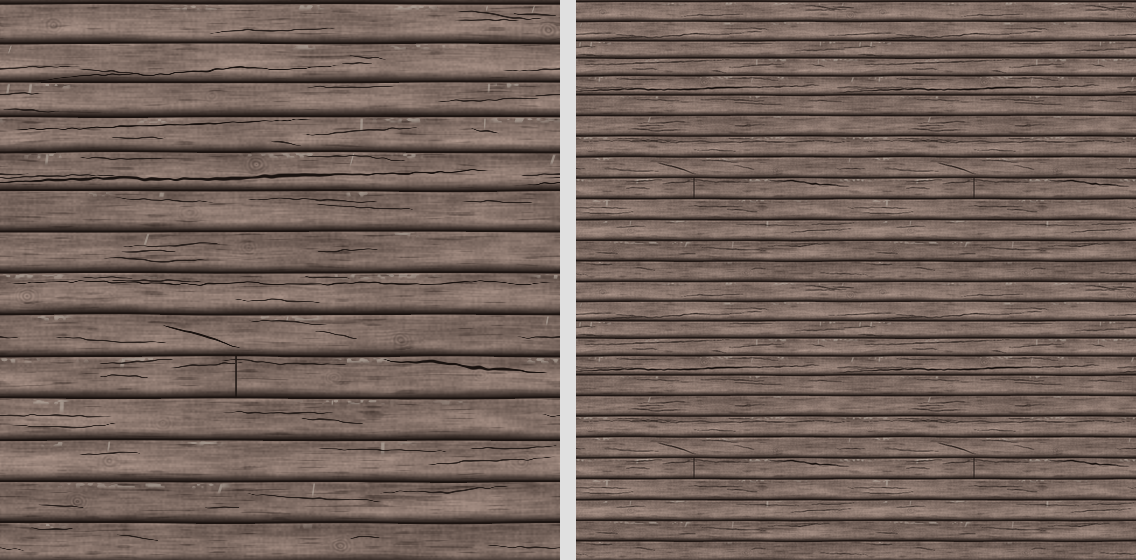
Left, the tile; right, the same tile 2 across and 2 down.
A three.js fragment shader for this texture:

```glsl
// Weathered brown horizontal log siding: 14 boards with grain, cracks, knots and chips.
varying vec2 vUv;

const float BOARDS = 14.0;
const vec3 SHADOW = vec3(0.14, 0.10, 0.085);
const vec3 WOOD = vec3(0.62, 0.535, 0.495);
const vec3 CHIP = vec3(0.70, 0.66, 0.62);

float hash(vec2 p) {
  vec3 q = fract(p.xyx * vec3(0.1031, 0.1030, 0.0973));
  q += dot(q, q.yzx + 33.33);
  return fract((q.x + q.y) * q.z);
}

// Value noise that wraps after "period" cells.
float noise(vec2 p, vec2 period) {
  vec2 i = floor(p), f = fract(p);
  f = f * f * (3.0 - 2.0 * f);
  vec2 a = mod(i, period), b = mod(i + 1.0, period);
  return mix(mix(hash(a), hash(vec2(b.x, a.y)), f.x),
             mix(hash(vec2(a.x, b.y)), hash(b), f.x), f.y);
}

// Noise on one board: wraps across, seeded by board.
float boardNoise(vec2 p, vec2 freq, float seed) {
  return noise(p * freq + vec2(0.0, 40.0 + seed * 53.0), vec2(freq.x, 2000.0));
}

// Signed horizontal distance around the wrap.
float wrapDist(float x, float center) {
  return fract(x - center + 0.5) - 0.5;
}

// Seam depth below the first seam; the upper boards are a little narrower.
float seam(float k) {
  float u = k / BOARDS;
  return u - 0.022 * smoothstep(0.1, 0.33, u) * (1.0 - smoothstep(0.35, 1.0, u));
}

// Tapered, wandering crack; p.y is the depth below the board top.
float crack(vec2 p, vec2 center, float halfLen, float slope, float width, float seed) {
  float dx = wrapDist(p.x, center.x);
  float path = center.y + slope * dx
    + 0.007 * (boardNoise(vec2(p.x, 0.0), vec2(14.0, 1.0), seed) - 0.5)
    + 0.003 * (boardNoise(vec2(p.x, 0.0), vec2(70.0, 1.0), seed + 3.0) - 0.5);
  float taper = max(0.0, 1.0 - dx * dx / (halfLen * halfLen));
  float w = width * taper * (0.45 + boardNoise(vec2(p.x, 0.0), vec2(40.0, 1.0), seed + 7.0));
  return (1.0 - smoothstep(w * 0.4, w + 0.0009, abs(p.y - path))) * smoothstep(0.0, 0.15, taper);
}

// Crack that belongs to one chosen board.
float splitOn(float board, float id, vec2 p, vec2 center, float halfLen, float slope, float width) {
  return abs(board - id) < 0.5 ? crack(p, center, halfLen, slope, width, id + 80.0) : 0.0;
}

// Slanted pale scrape starting near the top edge.
float scrape(vec2 p, float center, float seed) {
  float len = mix(0.012, 0.032, hash(vec2(seed, 4.0)));
  float w = mix(0.0008, 0.005, pow(hash(vec2(seed, 5.0)), 3.0));
  float dx = wrapDist(p.x, center) + 0.35 * p.y * hash(vec2(seed, 6.0));
  float along = smoothstep(0.001, 0.005, p.y) * (1.0 - smoothstep(len * 0.6, len, p.y));
  return along * (1.0 - smoothstep(w * 0.4, w + 0.0012, abs(dx)));
}

void main() {
  // Find the board under this point; the seams wander slightly.
  vec2 waves = vec2(5.0, 14.0);
  float depth = fract(0.9935 - vUv.y + 0.003 * (noise(vUv * waves, waves) - 0.5));
  float board = 0.0;
  for (int i = 1; i < 14; i++) board += step(seam(float(i)), depth);
  float top = depth - seam(board);
  float bottom = seam(board + 1.0) - depth;
  vec2 p = vec2(vUv.x, top);

  // Knots bend the grain and add rings.
  vec2 g = p;
  float rings = 0.0;
  for (int i = 0; i < 2; i++) {
    float s = board * 2.0 + float(i) + 11.0;
    vec2 c = vec2(hash(vec2(s, 1.0)), mix(0.018, 0.048, hash(vec2(s, 2.0))));
    vec2 q = vec2(wrapDist(p.x, c.x) * 0.8, p.y - c.y);
    float r = length(q), near = exp(-r * r * 5500.0) * hash(vec2(s, 3.0));
    g.y -= q.y * near * 0.8;
    float wobble = 5.0 * boardNoise(p, vec2(80.0), s);
    rings += near * (0.10 + 0.14 * sin(r * 1100.0 + wobble));
  }
  g.y += 0.006 * boardNoise(p, vec2(9.0, 35.0), board + 20.0);

  // Wood tone: board tint, blotches, fibres and fine speckle.
  float tone = 0.77 + 0.09 * (hash(vec2(board, 9.0)) - 0.5);
  tone += 0.24 * (boardNoise(p, vec2(7.0, 28.0), board) - 0.5);
  tone += 0.16 * (boardNoise(g, vec2(22.0, 90.0), board + 1.0) - 0.5);
  tone += 0.19 * (boardNoise(g, vec2(26.0, 330.0), board + 2.0) - 0.5);
  tone += 0.12 * (boardNoise(p, vec2(240.0, 260.0), board + 4.0) - 0.5);
  tone += 0.07 * (boardNoise(p, vec2(180.0, 18.0), board + 5.0) - 0.5);
  float fibre = boardNoise(g, vec2(18.0, 240.0), board + 6.0);
  tone -= 0.24 * smoothstep(0.76, 0.95, fibre) + rings;

  // Rounded profile: dull upper part, bright belly, thin lit top edge.
  tone += 0.15 * smoothstep(0.005, 0.046, top) - 0.07;
  tone += 0.10 * (1.0 - smoothstep(0.002, 0.006, top));

  // Random cracks and scrapes on every board.
  float cracks = 0.0, chips = 0.0;
  for (int i = 0; i < 4; i++) {
    float s = board * 4.0 + float(i) + 100.0;
    vec2 c = vec2(hash(vec2(s, 1.0)), mix(0.006, 0.052, hash(vec2(s, 2.0))));
    float size = hash(vec2(s, 3.0));
    float slope = 0.16 * (hash(vec2(s, 7.0)) - 0.4);
    cracks = max(cracks, crack(p, c, mix(0.025, 0.13, size * size), slope, 0.0012, s) * 0.85);
    if (hash(vec2(s, 8.0)) > 0.68) chips = max(chips, scrape(p, c.x, s));
  }

  // Long splits and one butt joint.
  cracks = max(cracks, splitOn(board, 1.0, p, vec2(0.33, 0.050), 0.28, -0.05, 0.0012));
  cracks = max(cracks, splitOn(board, 3.0, p, vec2(0.29, 0.015), 0.27, -0.034, 0.0013));
  cracks = max(cracks, splitOn(board, 4.0, p, vec2(0.40, 0.044), 0.49, -0.025, 0.0030));
  cracks = max(cracks, splitOn(board, 7.0, p, vec2(0.50, 0.018), 0.50, 0.0, 0.0011));
  cracks = max(cracks, splitOn(board, 8.0, p, vec2(0.36, 0.040), 0.07, 0.30, 0.0022));
  cracks = max(cracks, splitOn(board, 9.0, p, vec2(0.83, 0.016), 0.15, 0.09, 0.0028));
  float joint = 1.0 - smoothstep(0.0006, 0.0020, abs(vUv.x - 0.4215));
  if (abs(board - 9.0) < 0.5) cracks = max(cracks, joint * 0.85);

  // Flaked pale patches along the top edge.
  float patchy = smoothstep(0.66, 0.85, boardNoise(vec2(p.x, 0.0), vec2(11.0, 1.0), board + 30.0));
  float flakes = smoothstep(0.48, 0.75, boardNoise(p, vec2(130.0, 220.0), board + 31.0));
  chips = max(chips, patchy * flakes * smoothstep(0.001, 0.003, top) * (1.0 - smoothstep(0.006, 0.013, top)));

  // Combine, then shade the underside and the dark gap.
  vec3 color = mix(SHADOW, WOOD, clamp(tone, 0.0, 1.15));
  color = mix(color, CHIP, chips * 0.65);
  color = mix(color, SHADOW * 0.7, cracks);
  float reach = 0.018 + 0.008 * boardNoise(p, vec2(6.0, 1.0), board + 40.0);
  float lit = smoothstep(-0.003, reach, bottom) * smoothstep(0.001, 0.0045, bottom);
  lit *= smoothstep(-0.001, 0.0018, top);
  gl_FragColor = vec4(mix(SHADOW * 0.75, color, lit), 1.0);
}
```
